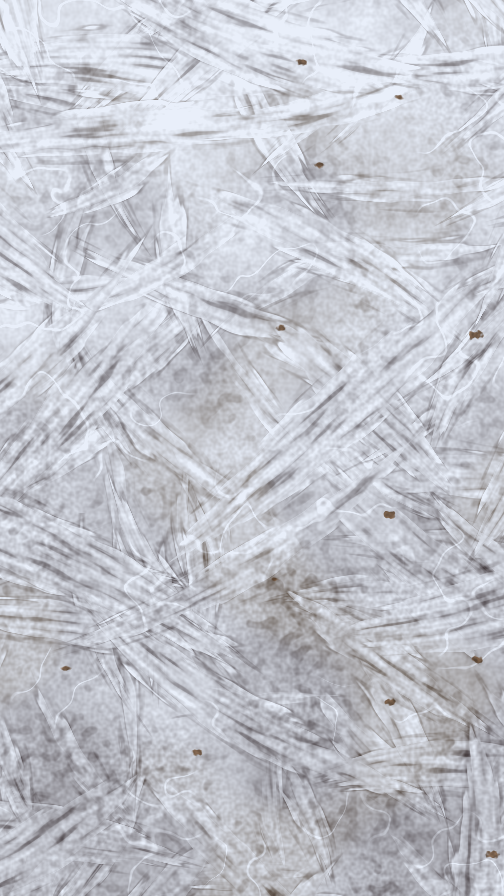
This texture is drawn by a Shadertoy shader. Its source:

```glsl
#define BLADE_TILT 0.55
#define BLADE_SPREAD 2.4
#define FIBRE_CONTRAST 0.42
#define GRAIN_CONTRAST 0.30
#define PATCH_CONTRAST 0.38
#define TONE_BOTTOM 0.64
#define TONE_TOP 0.95
#define FILAMENT_GLOW 0.24
#define FLECK_CHANCE 0.22
#define DARK_ICE vec3(0.41, 0.39, 0.41)
#define PALE_ICE vec3(0.86, 0.88, 0.92)
#define FLECK_BROWN vec3(0.46, 0.33, 0.22)

vec2 hash22(vec2 p) {
    vec3 q = fract(p.xyx * vec3(0.1031, 0.1030, 0.0973));
    q += dot(q, q.yzx + 33.33);
    return fract((q.xx + q.yz) * q.zy);
}

float cornerSlope(vec2 cell, vec2 offset) {
    float a = 6.2832 * hash22(cell).x;
    return dot(vec2(cos(a), sin(a)), offset);
}

float gradientNoise(vec2 p) {
    vec2 i = floor(p), f = p - i, e = vec2(0.0, 1.0);
    vec2 u = f * f * f * (f * (f * 6.0 - 15.0) + 10.0);
    float low = mix(cornerSlope(i, f), cornerSlope(i + e.yx, f - e.yx), u.x);
    float high = mix(cornerSlope(i + e, f - e), cornerSlope(i + 1.0, f - 1.0), u.x);
    return 1.5 * mix(low, high, u.y);
}

float fbm(vec2 p) {
    float sum = 0.0, gain = 0.55;
    for (int i = 0; i < 4; i++) {
        sum += gain * gradientNoise(p);
        p = mat2(1.6, 1.2, -1.2, 1.6) * p + 17.3;
        gain *= 0.55;
    }
    return sum;
}

// Lens-shaped sheaves of fibres, one per jittered cell, laid over each other
float addBlades(vec2 p, float cell, float seed, float base, float tone) {
    vec2 home = floor(p / cell);
    for (int y = -1; y <= 1; y++)
    for (int x = -1; x <= 1; x++) {
        vec2 id = home + vec2(x, y);
        vec2 place = hash22(id + seed), shape = hash22(id + seed + 71.0);
        vec2 centre = (id + place) * cell;
        float angle = BLADE_TILT + BLADE_SPREAD * gradientNoise(centre * 1.7 + seed)
                    + 0.7 * (shape.x - 0.5) + 1.4 * step(0.74, shape.y);
        float halfLength = cell * mix(0.65, 1.0, shape.x);
        float halfWidth = halfLength * mix(0.10, 0.24, fract(shape.y * 7.0));

        vec2 d = p - centre;
        vec2 q = vec2(dot(d, vec2(cos(angle), sin(angle))),
                      dot(d, vec2(-sin(angle), cos(angle))));
        float along = q.x / halfLength;
        q.y += (place.x - 0.5) * 0.3 * along * q.x;
        float edge = halfWidth * (1.0 - along * along) - abs(q.y);
        if (edge < -0.03) continue;

        // Fibres fan out towards one end
        vec2 s = vec2(q.x, q.y / (1.0 + 0.35 * along)) + place * 9.0;
        float fibre = gradientNoise(s * vec2(7.0, 62.0))
                    + 0.6 * gradientNoise(s * vec2(17.0, 118.0));
        edge += 0.016 * fibre;
        float cover = smoothstep(-0.001, 0.006, edge);
        float rim = 1.0 - smoothstep(0.0, 0.005, abs(edge - 0.003));
        float gap = smoothstep(-0.014, 0.0, edge) * (1.0 - cover);
        float body = base + 0.07 + FIBRE_CONTRAST * fibre * 0.7
                   - 0.38 * smoothstep(0.28, 0.75, -fibre) + 0.12 * rim;
        tone = mix(tone, body, 0.85 * cover)
             - 0.26 * gap * smoothstep(-0.1, 0.5, fibre + place.y - 0.4);
    }
    return tone;
}

// Thin curling white veins
float filaments(vec2 p) {
    vec2 curl = vec2(gradientNoise(p * 15.0), gradientNoise(p * 15.0 + 31.0));
    float vein = abs(gradientNoise((p + 0.035 * curl) * 8.0));
    return (1.0 - smoothstep(0.01, 0.05, vein))
         * smoothstep(0.0, 0.3, gradientNoise(p * 5.0 + 40.0));
}

float fleckMask(vec2 p) {
    vec2 g = p / 0.17, id = floor(g);
    vec2 place = hash22(id + 5.0), shape = hash22(id + 53.0);
    vec2 d = (g - id - mix(vec2(0.2), vec2(0.8), place)) * 0.17;
    float radius = mix(0.004, 0.010, shape.y) * (1.0 + 0.5 * gradientNoise(p * 130.0));
    float soft = 0.0015 + 0.5 / iResolution.x;
    float inside = 1.0 - smoothstep(-soft, soft, length(d * vec2(0.8, 1.3)) - radius);
    return inside * step(shape.x, FLECK_CHANCE);
}

void mainImage(out vec4 fragColor, in vec2 fragCoord) {
    vec2 p = fragCoord / iResolution.x;
    float height = fragCoord.y / iResolution.y;

    // Cloudy sheet, whiter towards the top
    float cloud = fbm(p * 4.0 + 3.0);
    float base = mix(TONE_BOTTOM, TONE_TOP, smoothstep(-0.05, 1.05, height));
    float tone = base + PATCH_CONTRAST * cloud;
    base += 0.4 * PATCH_CONTRAST * cloud;

    tone = addBlades(p, 0.19, 11.0, base, tone);
    tone = addBlades(p, 0.30, 37.0, base, tone);
    tone = addBlades(p, 0.46, 83.0, base, tone);

    // Frost grain, with dark pits and bright crumbs
    float grain = 0.6 * gradientNoise(p * 125.0) + 0.5 * gradientNoise(p * 62.0 + 8.0);
    float rough = mix(1.0, 0.55, height) * (0.85 + 0.5 * gradientNoise(p * 6.0 + 60.0));
    tone += GRAIN_CONTRAST * rough * grain;
    float pits = smoothstep(0.2, 0.6, gradientNoise(p * 38.0) - 0.6 * cloud);
    tone -= 0.26 * rough * pits;
    tone += FILAMENT_GLOW * filaments(p);

    // Ice colour, slightly warm where it is thin
    vec3 colour = mix(DARK_ICE, PALE_ICE, clamp(tone, -0.3, 1.12));
    float warmth = clamp(1.0 - tone, 0.0, 1.0) * smoothstep(0.0, 0.4, gradientNoise(p * 3.0 + 90.0));
    colour += warmth * vec3(0.03, 0.01, -0.04);
    colour = mix(colour, FLECK_BROWN * (0.85 + 0.4 * grain), 0.85 * fleckMask(p));
    fragColor = vec4(clamp(colour, 0.0, 1.0), 1.0);
}
```
